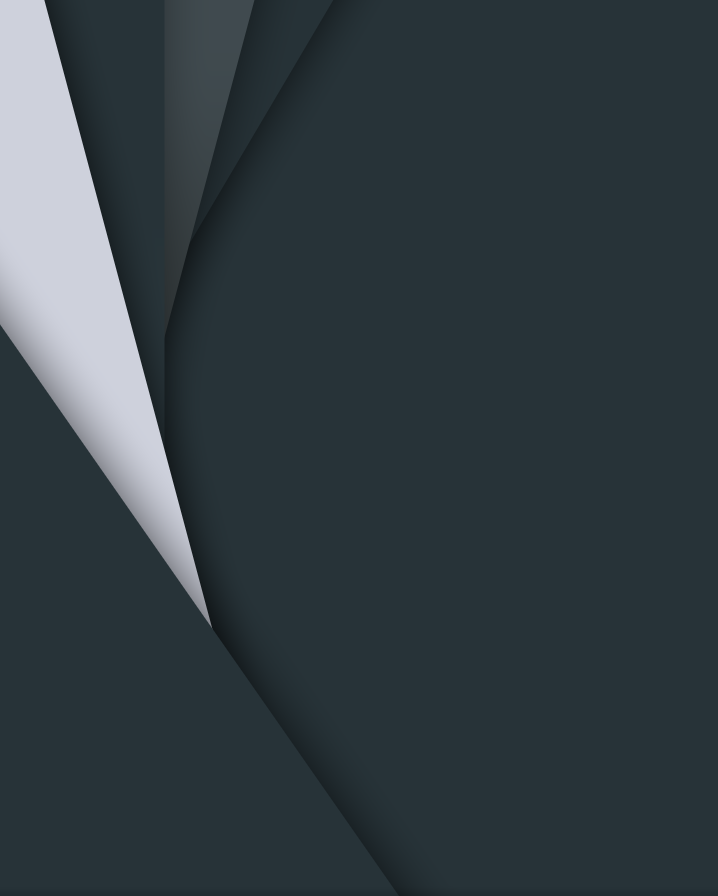
Reproduce this background procedurally as a WebGL 2 fragment shader.

```glsl
#version 300 es
precision highp float;

#define SLATE vec3(0.153, 0.200, 0.220)
#define PALE vec3(0.806, 0.818, 0.862)
#define GREY_TOP vec3(0.250, 0.290, 0.308)
#define GREY_LOW vec3(0.205, 0.232, 0.240)
#define SHADOW_WIDTH 0.058
#define SHADOW_DEPTH 0.34

uniform vec2 u_resolution;
out vec4 fragColor;

// Signed distance to a line from top to bottom, positive on its right.
float lineDistance(vec2 p, vec2 top, vec2 bottom) {
    vec2 along = normalize(bottom - top);
    return dot(p - top, vec2(-along.y, along.x));
}

// Casts a soft shadow beyond the edge, then lays the sheet over it.
vec3 laySheet(vec3 below, vec3 sheet, float dist, float depth, float width) {
    float falloff = clamp(1.0 - max(dist, 0.0) / width, 0.0, 1.0);
    vec3 shaded = below * (1.0 - depth * falloff * falloff);
    float cover = clamp(0.5 - dist * u_resolution.y, 0.0, 1.0);
    return mix(shaded, sheet, cover);
}

void main() {
    vec2 p = gl_FragCoord.xy / u_resolution.y;

    // Edges of the overlapping sheets, from back to front
    float backEdge = lineDistance(p, vec2(0.372, 1.0), vec2(0.212, 0.729));
    float greyEdge = lineDistance(p, vec2(0.284, 1.0), vec2(0.1836, 0.624));
    float uprightEdge = p.x - 0.1836;
    float paleEdge = lineDistance(p, vec2(0.0495, 1.0), vec2(0.237, 0.298));
    float frontEdge = lineDistance(p, vec2(0.0, 0.638), vec2(0.4453, 0.0));

    // Sheet colours that change with height
    vec3 grey = mix(GREY_LOW, GREY_TOP, smoothstep(0.62, 0.95, p.y));
    vec3 upright = mix(SLATE * 1.08, SLATE, smoothstep(0.5, 0.8, p.y));

    // Stack of sheets
    vec3 color = SLATE;
    color = laySheet(color, SLATE * 0.98, backEdge, SHADOW_DEPTH, SHADOW_WIDTH);
    color = laySheet(color, grey, greyEdge, SHADOW_DEPTH * 0.8, SHADOW_WIDTH);
    color = laySheet(color, upright, uprightEdge, SHADOW_DEPTH * 0.5, SHADOW_WIDTH * 0.9);
    color = laySheet(color, PALE, paleEdge, SHADOW_DEPTH * 1.1, SHADOW_WIDTH * 0.9);
    color = laySheet(color, SLATE, frontEdge, SHADOW_DEPTH, SHADOW_WIDTH * 1.1);

    // Faint shade along the lower border
    color *= 1.0 - 0.12 * (1.0 - smoothstep(0.0, 0.012, p.y));

    fragColor = vec4(color, 1.0);
}
```
